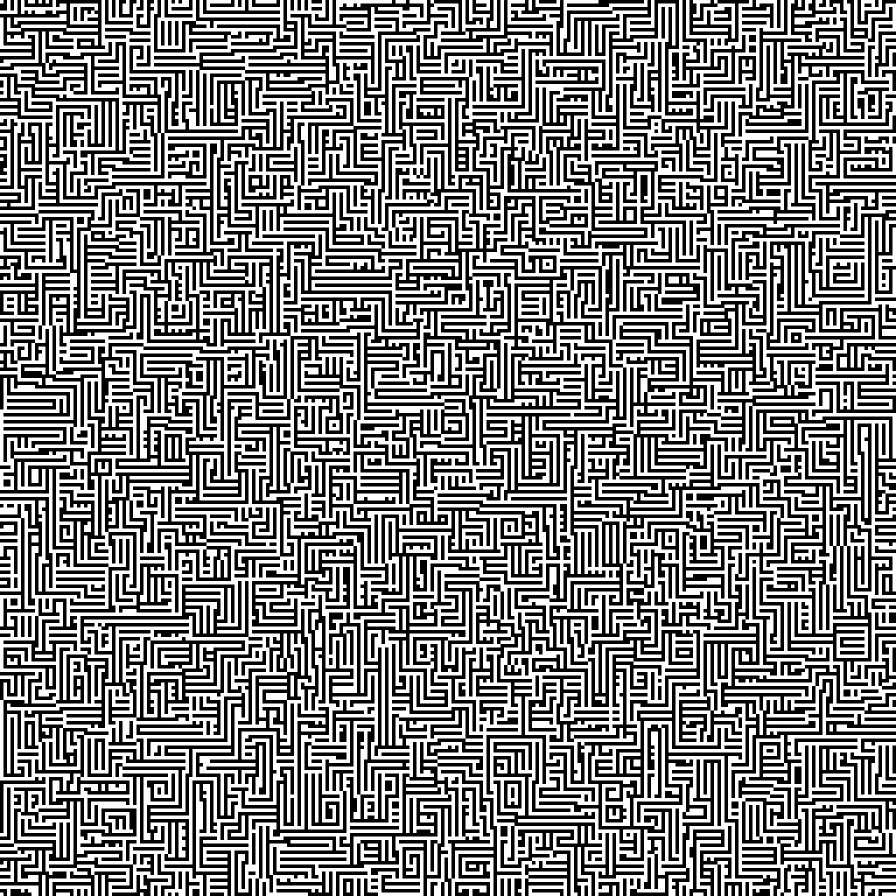
This pattern is drawn by a WebGL 1 fragment shader. Its source:

```glsl
precision highp float;
// Black and white labyrinth of one-cell-wide upright and level stripes.
// Random noise on a cell grid is filtered by two stretched kernels tuned to
// period-two stripes; the sign of the sum decides the tone of each cell.

uniform vec2 u_resolution;

const float CELLS = 256.0;        // cells along the shorter canvas side
const float RUN_LENGTH = 2.8;     // kernel spread along a stripe, in cells
const float BUNDLE_WIDTH = 1.7;   // kernel spread across a stripe, in cells
const int REACH = 6;              // kernel radius, in cells
const float WHITE_BIAS = 0.08;    // tips the balance slightly to white
const vec3 INK = vec3(0.0);
const vec3 PAPER = vec3(1.0);

// Random value from -1 to 1 for a cell
float cellNoise(vec2 cell) {
  vec3 p = fract((cell + 37.0).xyx * 0.1031);
  p += dot(p, p.yzx + 33.33);
  return 2.0 * fract((p.x + p.y) * p.z) - 1.0;
}

// 1 for a white cell, 0 for a black one
float cellTone(vec2 cell) {
  float field = WHITE_BIAS;
  for (int j = -REACH; j <= REACH; j++) {
    for (int i = -REACH; i <= REACH; i++) {
      vec2 d = vec2(float(i), float(j));
      vec2 flip = 1.0 - 2.0 * mod(abs(d), 2.0);
      vec2 along = d / RUN_LENGTH;
      vec2 across = d / BUNDLE_WIDTH;
      float upright = flip.x * exp(-0.5 * (across.x * across.x + along.y * along.y));
      float level = flip.y * exp(-0.5 * (along.x * along.x + across.y * across.y));
      field += (upright + level) * cellNoise(cell + d);
    }
  }
  return step(0.0, field);
}

void main() {
  // Footprint of the pixel in cell units
  float pixel = CELLS / min(u_resolution.x, u_resolution.y);
  vec2 corner = (gl_FragCoord.xy - 0.5) * pixel;
  vec2 base = floor(corner + 0.001);
  vec2 share = clamp((base + 1.0 - corner) / pixel, 0.0, 1.0);

  // Smooth edges: weigh the cells that the pixel covers by area
  float tone = 0.0;
  for (int j = 0; j < 2; j++) {
    for (int i = 0; i < 2; i++) {
      vec2 offset = vec2(float(i), float(j));
      vec2 cover = mix(share, 1.0 - share, offset);
      float weight = cover.x * cover.y;
      if (weight > 0.002) tone += weight * cellTone(base + offset);
    }
  }
  gl_FragColor = vec4(mix(INK, PAPER, tone), 1.0);
}
```
